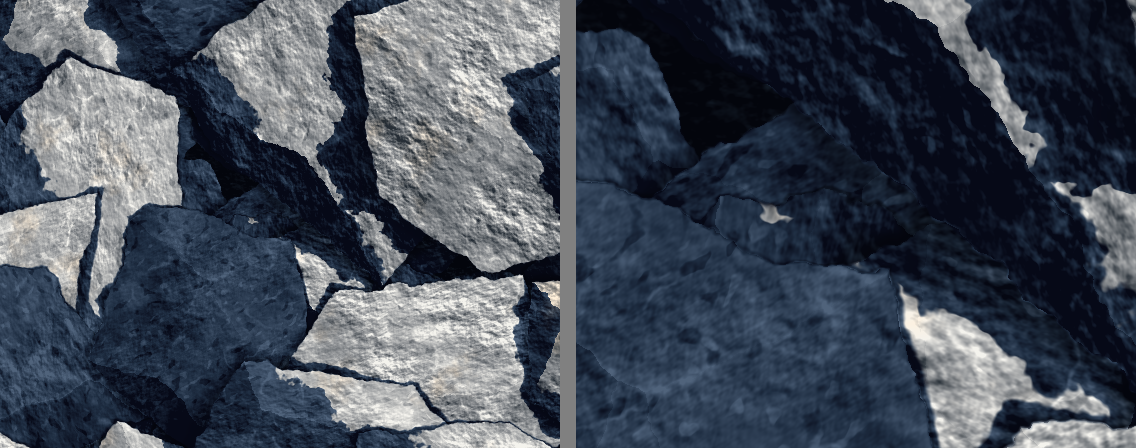
Left: the whole. Right: its middle third, enlarged.
Give the GLSL for this texture, as a Shadertoy shader.

```glsl
const vec3 BLACK_BLUE = vec3(0.04, 0.06, 0.12);
const vec3 NAVY = vec3(0.12, 0.18, 0.26);
const vec3 SLATE = vec3(0.24, 0.31, 0.40);
const vec3 GREY = vec3(0.39, 0.41, 0.43);
const vec3 SILVER = vec3(0.59, 0.60, 0.61);
const vec3 PALE = vec3(0.82, 0.82, 0.81);
const vec3 WARM_TINT = vec3(1.05, 0.99, 0.92);
const vec3 SUN = vec3(0.45, 0.60, 0.66);
const float BIG_SPACING = 0.40;
const float SMALL_SPACING = 0.20;
const float OUTLINE_ROUGHNESS = 0.030;
const float EDGE = 0.0018;
const float SUN_BIAS = 0.16;
const float SHADE_LIFT = 0.10;
const float RELIEF_STEP = 0.0045;
const float SEED = 23.0;
const float TAU = 6.28318;
const int SIDES = 6;

vec2 hash22(vec2 p) {
    vec3 a = fract(p.xyx * vec3(0.1031, 0.1030, 0.0973));
    a += dot(a, a.yzx + 33.33);
    return fract((a.xx + a.yz) * a.zy);
}

mat2 turn(float a) {
    float c = cos(a), s = sin(a);
    return mat2(c, -s, s, c);
}

float corner(vec2 cell, vec2 offset) {
    return dot(hash22(cell + 200.0) * 2.0 - 1.0, offset);
}

float gradientNoise(vec2 p) {
    vec2 i = floor(p), f = p - i;
    vec2 u = f * f * f * (f * (f * 6.0 - 15.0) + 10.0);
    vec2 e = vec2(1.0, 0.0);
    return mix(mix(corner(i, f), corner(i + e, f - e), u.x),
               mix(corner(i + e.yx, f - e.yx), corner(i + e.xx, f - e.xx), u.x), u.y);
}

float fbm(vec2 p, int octaves) {
    float sum = 0.0, amp = 1.0;
    for (int i = 0; i < octaves; i++) {
        sum += amp * gradientNoise(p);
        p = turn(0.6) * p * 2.0 + 9.7;
        amp *= 0.6;
    }
    return sum;
}

vec3 ramp(vec3 low, vec3 mid, vec3 high, float t) {
    return t < 0.5 ? mix(low, mid, 2.0 * t) : mix(mid, high, 2.0 * t - 1.0);
}

// Stone grain, stretched along the bedding of each rock
float grain(vec2 uv, mat2 bedding, vec2 offset) {
    return fbm(bedding * uv * vec2(8.0, 12.0) + offset, 6);
}

// Faceted rock; surface holds sunlight, tone and openness, and look its seed
void addRock(vec2 p, vec2 id, vec2 centre, float radius, vec2 wobble, float bias,
             float open, inout vec3 surface, inout vec2 look) {
    vec2 q = p - centre;
    if (length(q) > 2.4 * radius) return;
    vec2 a = hash22(id + 71.3), b = hash22(id + 137.9);
    mat2 spin = turn(a.x * TAU);
    q = spin * q;
    q.x *= 0.78;
    vec2 sunward = spin * SUN.xy;

    // The lowest of the sloping sides and the tilted top is the visible face
    vec2 tilt = (b - 0.5) * 0.8;
    float height = 0.48 * radius + dot(q, tilt), second = 9.0, d = -9.0;
    vec3 normal = vec3(-tilt, 1.0);
    for (int k = 0; k < SIDES; k++) {
        vec2 h = hash22(id * 3.0 + float(k) * 17.3);
        float angle = (float(k) + 0.7 * h.x) * TAU / float(SIDES);
        vec2 n = vec2(cos(angle), sin(angle));
        float side = dot(q, n) - radius * mix(0.70, 1.14, h.y);
        float slope = mix(0.5, 2.0, fract(h.x * 7.0 + h.y * 3.0));
        float rise = -side * slope;
        d = max(d, side);
        if (rise < height) {
            second = height;
            height = rise;
            normal = vec3(n * slope, 1.0);
        } else second = min(second, rise);
    }

    // Broken contact shadow on what lies behind, longer away from the sun
    float away = 1.0 - 1.15 * dot(q / (length(q) + 0.001), sunward);
    float reach = radius * mix(0.03, 0.34, b.y * b.y) * away * (1.0 + 1.2 * wobble.x);
    reach = max(reach, 0.003);
    surface.z *= mix(0.25, 1.0, smoothstep(0.0, reach, d));
    surface.x *= smoothstep(0.55 * reach, 0.55 * reach + 0.004, d);

    // Sunlit part, cut by a cast shadow line
    float facing = dot(normalize(normal), vec3(sunward, SUN.z));
    vec2 cutDirection = normalize(sunward + (b.yx - 0.5) * 1.2);
    float cut = dot(q, cutDirection) / radius + 0.25 * wobble.y + mix(-1.1, 1.1, a.y) + bias;
    float lit = smoothstep(-0.012, 0.012, cut) * smoothstep(0.10, 0.17, facing + 0.08 * wobble.x);
    float ridge = smoothstep(0.006, 0.0, second - height) * smoothstep(-0.1, 0.3, wobble.x);
    float tone = 0.6 * (facing - 0.58) + 0.3 * (b.x - 0.5) + 0.25 * ridge;

    float cover = smoothstep(EDGE, -EDGE, d);
    surface = mix(surface, vec3(lit, tone, open), cover);
    if (cover > 0.5) look = a;
}

void mainImage(out vec4 fragColor, in vec2 fragCoord) {
    vec2 uv = fragCoord / iResolution.y;
    float aspect = iResolution.x / iResolution.y;
    vec2 wobble = vec2(fbm(uv * 5.0, 6), fbm(uv * 5.0 + 31.0, 6));
    vec2 p = uv + OUTLINE_ROUGHNESS * wobble;

    // Small shaded stones first, then large rocks, from the back to the front
    vec3 surface = vec3(0.0);
    vec2 look = vec2(0.5);
    for (int layer = 0; layer < 2; layer++) {
        bool big = layer == 1;
        float spacing = big ? BIG_SPACING : SMALL_SPACING;
        int columns = int(aspect / spacing) + 1;
        for (int row = int(1.0 / spacing) + 1; row >= -1; row--)
        for (int col = -1; col <= columns; col++) {
            vec2 cell = vec2(col, row);
            vec2 id = cell + SEED + 50.0 * float(layer);
            vec2 jitter = hash22(id);
            vec2 centre = cell + 0.5 + 0.6 * (jitter - 0.5);
            centre.x += 0.5 * mod(cell.y + 2.0, 2.0) - 0.25;
            float radius = spacing * mix(0.46, 0.84, fract(jitter.x * 13.0 + jitter.y));
            addRock(p, id, centre * spacing, radius, wobble,
                    big ? SUN_BIAS : -0.5, big ? 1.0 : 0.75, surface, look);
        }
    }

    // Rough relief in craggy and smoother areas
    mat2 bedding = turn(look.x * TAU);
    vec2 offset = look * 40.0;
    float body = grain(uv, bedding, offset);
    float relief = body - grain(uv + RELIEF_STEP * normalize(SUN.xy), bedding, offset);
    vec2 s = bedding * uv + offset;
    float crag = mix(1.4, 3.0, look.y) * mix(0.6, 1.5, smoothstep(-0.3, 0.3, gradientNoise(s * 6.0)));

    // Broken pale veins, mineral flecks and dark pits
    vec2 bent = s + 0.03 * wobble;
    float vein = smoothstep(0.05, 0.0, abs(gradientNoise(bent * 13.0)));
    vein *= smoothstep(0.0, 0.25, gradientNoise(s * 19.0 + 5.0));
    float patches = smoothstep(0.1, 0.5, fbm(s * 9.0 + 13.0, 6));
    float flecks = smoothstep(0.2, 0.36, gradientNoise(bent * vec2(45.0, 80.0)));
    float pits = smoothstep(0.2, 0.36, gradientNoise(bent * vec2(38.0, 65.0) + 70.0));
    float tone = 0.45 + surface.y + 0.32 * body + crag * relief
               + 0.35 * vein + 0.3 * patches + 0.3 * flecks - 0.35 * pits;

    // Cool shade and neutral sunlight
    float shadeTone = tone + SHADE_LIFT - 0.7 * (1.0 - surface.z);
    vec3 shade = ramp(BLACK_BLUE, NAVY, SLATE, clamp(shadeTone, -0.1, 1.3));
    shade *= mix(0.5, 1.0, smoothstep(0.0, 0.4, surface.z));
    vec3 sunlit = ramp(GREY, SILVER, PALE, clamp(tone, -0.6, 1.3));
    sunlit *= mix(vec3(1.0), WARM_TINT, smoothstep(0.1, 0.6, wobble.x));
    fragColor = vec4(mix(shade, sunlit, surface.x), 1.0);
}
```
